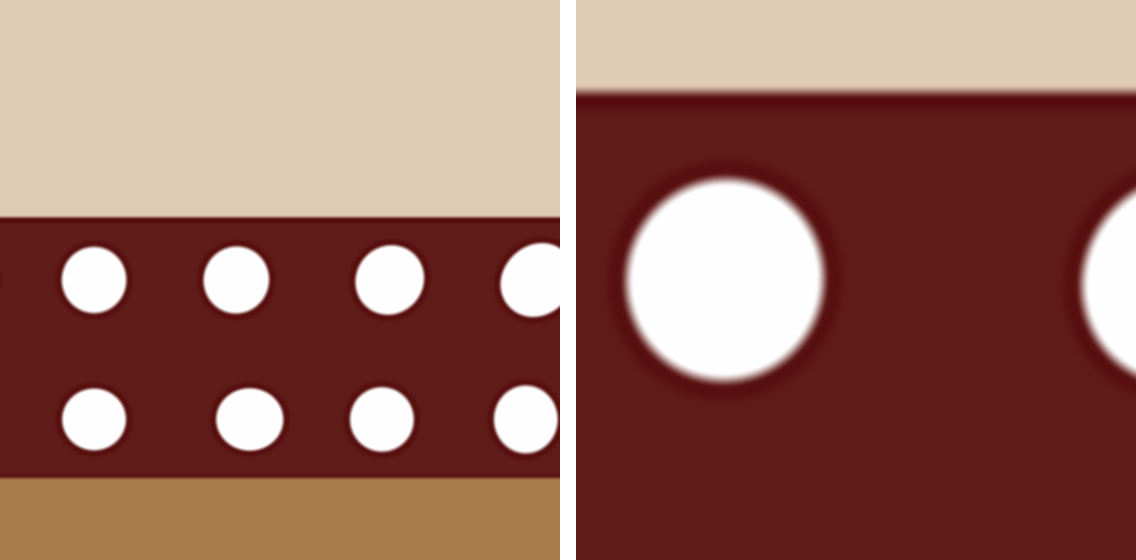
Left, the full canvas; right, a detail of the centre.
A WebGL 1 fragment shader for this pattern:

```glsl
precision highp float;
// Dark red band with two rows of uneven white dots, between beige and tan fields.

uniform vec2 u_resolution;

const vec3 BEIGE = vec3(0.873, 0.796, 0.702);
const vec3 MAROON = vec3(0.373, 0.110, 0.094);
const vec3 TAN = vec3(0.660, 0.482, 0.290);
const vec3 WHITE = vec3(0.996);
const vec3 HALO = vec3(0.325, 0.025, 0.035);

const float BAND_TOP = 0.612;
const float BAND_BOTTOM = 0.146;
const float SOFTNESS = 0.0045;

// Soft coverage of the region where the distance is negative.
float inside(float dist) {
  return 1.0 - smoothstep(-SOFTNESS, SOFTNESS, dist);
}

// Thin dark fringe just outside an edge.
float fringe(float dist, float offset, float width) {
  float t = (dist - offset) / width;
  return exp(-t * t);
}

// Ellipse stretched along its rising diagonal by skew.
float dotDistance(vec2 q, vec2 radius, float skew) {
  float diagonal = 2.0 * q.x * q.y / max(dot(q, q), 1e-6);
  return (length(q / radius) - 1.0 - skew * diagonal) * radius.x;
}

// Row 0 is the upper row, row 1 the lower; the second column drifts.
float unevenDot(vec2 p, float row, float column) {
  float drift = max(sin(1.5708 * column), 0.0);
  float growth = column * column;
  vec2 center = vec2(
    0.168 + mix(0.264, 0.257, row) * column + mix(-0.010, 0.021, row) * drift,
    mix(0.500, 0.251, row));
  vec2 upperRadius = vec2(0.0575 + 0.0009 * growth, 0.0590 + 0.0007 * growth);
  vec2 lowerRadius = vec2(0.0568 + 0.0030 * drift, 0.0550 + 0.0006 * growth);
  float skew = 0.007 * growth * (1.0 - row);
  return dotDistance(p - center, mix(upperRadius, lowerRadius, row), skew);
}

// Nearest of two rows of four dots.
float dotGrid(vec2 p) {
  float nearest = 1.0;
  for (int row = 0; row < 2; row++) {
    for (int column = 0; column < 4; column++) {
      nearest = min(nearest, unevenDot(p, float(row), float(column)));
    }
  }
  return nearest;
}

void main() {
  vec2 p = gl_FragCoord.xy / u_resolution;
  float dots = dotGrid(p);

  // Band with darker fringes at the dots, its borders and the left margin.
  float dark = 0.6 * fringe(dots, 0.007, 0.005);
  dark = max(dark, 0.8 * fringe(BAND_TOP - p.y, 0.006, 0.005));
  dark = max(dark, 0.35 * fringe(p.y - BAND_BOTTOM, 0.005, 0.004));
  dark = max(dark, 0.6 * fringe(length((p - vec2(0.0, 0.5)) * vec2(3.0, 1.0)), 0.0, 0.014));
  vec3 band = mix(MAROON, HALO, dark);
  band = mix(band, WHITE, inside(dots));

  // Stack the three horizontal fields.
  vec3 color = mix(BEIGE, band, inside(p.y - BAND_TOP));
  color = mix(color, TAN, inside(p.y - BAND_BOTTOM));
  gl_FragColor = vec4(color, 1.0);
}
```
